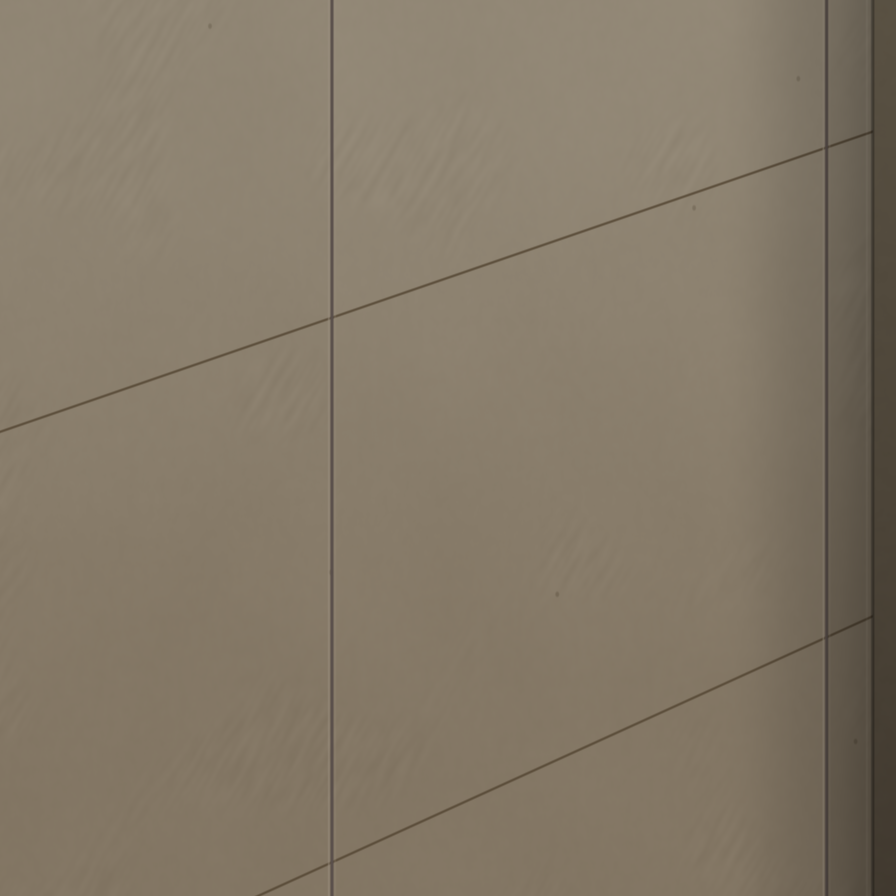
Give the GLSL for this texture, as a three.js fragment shader.

```glsl
// Matte taupe wall panels in perspective, with thin seams and a shaded corner at the right.
varying vec2 vUv;

const vec3 PANEL_LOW = vec3(0.515, 0.465, 0.393);
const vec3 PANEL_HIGH = vec3(0.568, 0.527, 0.458);
const vec3 UPRIGHT_SEAM = vec3(0.345, 0.305, 0.290);
const vec3 SLOPED_SEAM = vec3(0.330, 0.275, 0.200);
const vec3 BEVEL_LIGHT = vec3(0.610, 0.565, 0.505);
const vec3 RECESS_LOW = vec3(0.255, 0.225, 0.185);
const vec3 RECESS_HIGH = vec3(0.350, 0.318, 0.262);

const float COLUMN_START = 0.3705;
const float COLUMN_WIDTH = 0.552;
const float ROW_START = 0.518;    // height of the upper seam at the left side
const float ROW_SLOPE = 0.344;
const float ROW_HEIGHT = 0.649;   // spacing of rows at the left side
const float ROW_TAPER = 0.111;    // loss of spacing across the canvas
const float UPRIGHT_HALF = 0.0017;
const float SLOPED_HALF = 0.0013;
const float SOFTNESS = 0.0013;
const float RETURN_X = 0.9225;    // start of the narrow side strip
const float CORNER_X = 0.974;     // start of the dark recess
const float GRAIN = 0.010;
const float MOTTLE = 0.014;
const float SCUFF = 0.022;
const float PANEL_VARIATION = 0.008;

float hash(vec2 p) {
  return fract(sin(dot(p, vec2(127.1, 311.7))) * 43758.55);
}

vec2 gradientAt(vec2 cell) {
  float angle = 6.28318 * hash(cell);
  return vec2(cos(angle), sin(angle));
}

float gradientNoise(vec2 p) {
  vec2 i = floor(p);
  vec2 f = p - i;
  vec2 u = f * f * f * (f * (f * 6.0 - 15.0) + 10.0);
  vec2 e = vec2(1.0, 0.0);
  float bottom = mix(dot(gradientAt(i), f), dot(gradientAt(i + e.xy), f - e.xy), u.x);
  float top = mix(dot(gradientAt(i + e.yx), f - e.yx), dot(gradientAt(i + e.xx), f - e.xx), u.x);
  return mix(bottom, top, u.y);
}

float fbm(vec2 p) {
  float sum = 0.0;
  float weight = 0.5;
  for (int octave = 0; octave < 4; octave++) {
    sum += weight * gradientNoise(p);
    p = p * 2.03 + 17.3;
    weight *= 0.5;
  }
  return sum;
}

// Coverage of a soft line at a given distance from its centre
float stroke(float dist, float halfWidth) {
  return 1.0 - smoothstep(halfWidth - SOFTNESS, halfWidth + SOFTNESS, abs(dist));
}

// Signed offset from the nearest whole number
float nearest(float t) {
  return fract(t + 0.5) - 0.5;
}

// Sparse dark pits, at most one per cell
float pits(vec2 p) {
  vec2 cell = floor(p * 7.0);
  vec2 centre = 0.2 + 0.6 * vec2(hash(cell + 3.1), hash(cell + 8.7));
  float dist = length((fract(p * 7.0) - centre) / 7.0 * vec2(1.0, 0.7));
  return step(0.88, hash(cell)) * (1.0 - smoothstep(0.0008, 0.0032, dist));
}

void main() {
  vec2 p = vUv;

  // Panel coordinates: equal columns, rows that converge to the right
  float spacing = ROW_HEIGHT - ROW_TAPER * p.x;
  float row = (p.y - ROW_START - ROW_SLOPE * p.x) / spacing;
  float column = (p.x - COLUMN_START) / COLUMN_WIDTH;
  float rowSlope = ROW_SLOPE - ROW_TAPER * floor(row + 0.5);
  float slopedDist = nearest(row) * spacing / sqrt(1.0 + rowSlope * rowSlope);
  float uprightDist = nearest(column) * COLUMN_WIDTH;

  // Panel tone, mottling and fine grain
  vec3 color = mix(PANEL_LOW, PANEL_HIGH, smoothstep(0.05, 1.0, p.y));
  color += PANEL_VARIATION * (hash(floor(vec2(column, row)) + 5.0) - 0.5);
  color += MOTTLE * fbm(p * vec2(7.0, 5.0));
  color += GRAIN * fbm(p * vec2(85.0, 60.0));

  // Patches of faint diagonal scuffs
  vec2 along = vec2(0.5 * p.x + 0.87 * p.y, 0.87 * p.x - 0.5 * p.y);
  float patchMask = smoothstep(0.08, 0.40, gradientNoise(p * 6.0 + 4.6));
  color += SCUFF * patchMask * gradientNoise(along * vec2(22.0, 130.0));
  color -= 0.07 * pits(p);

  // Seams, with a pale bevel beside each upright one
  color = mix(color, SLOPED_SEAM, 0.85 * stroke(slopedDist, SLOPED_HALF));
  color = mix(color, BEVEL_LIGHT, 0.55 * stroke(uprightDist + 0.0035, 0.0009));
  color = mix(color, BEVEL_LIGHT, 0.25 * stroke(uprightDist - 0.0035, 0.0009));
  color = mix(color, UPRIGHT_SEAM, 0.95 * stroke(uprightDist, UPRIGHT_HALF));

  // Falloff toward the corner and darker side strip
  float sideStrip = smoothstep(RETURN_X - SOFTNESS, RETURN_X + SOFTNESS, p.x);
  float shade = 1.0 - 0.15 * smoothstep(0.80, RETURN_X, p.x);
  shade -= sideStrip * mix(0.13, 0.04, p.y);
  shade -= 0.09 * smoothstep(RETURN_X, CORNER_X, p.x);
  color *= shade;
  color += 0.025 * stroke(p.x - CORNER_X + 0.0065, 0.0010);

  // Recess past the corner, edged by a dark line
  vec3 recess = mix(RECESS_LOW, RECESS_HIGH, p.y) + GRAIN * fbm(p * 60.0);
  color = mix(color, recess, smoothstep(CORNER_X - SOFTNESS, CORNER_X + SOFTNESS, p.x));
  color *= 1.0 - 0.30 * stroke(p.x - CORNER_X, 0.0018);

  gl_FragColor = vec4(color, 1.0);
}
```
